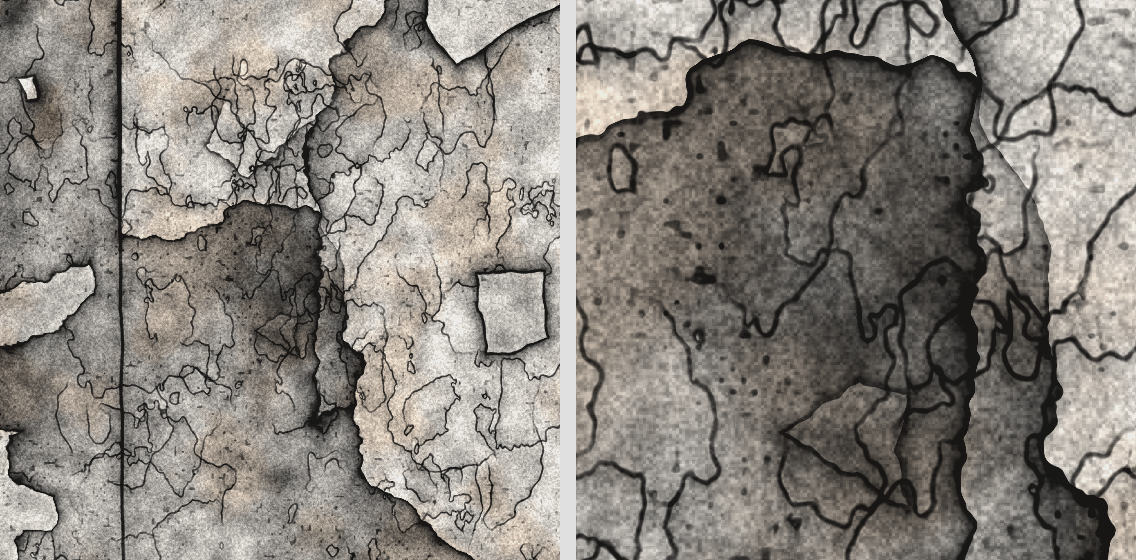
Left: the whole. Right: its middle third, enlarged.
A Shadertoy shader for this texture:

```glsl
// Weathered, flaking stone slabs with broken plates, loose chips and a straight joint
#define JOINT_X 0.216
#define RAGGED 0.085
#define GRAIN 0.36
#define CRACK_WIDTH 0.0021
#define SHADOW_WIDTH 0.013
#define PLATE_TONE 0.80
#define FLOOR_TONE 0.655
#define STONE_TINT vec3(1.015, 0.995, 0.965)
#define RUST_TINT vec3(1.0, 0.89, 0.78)

float hash(vec2 p) {
    vec3 q = fract(vec3(p.xyx) * 0.1031);
    q += dot(q, q.yzx + 33.33);
    return fract((q.x + q.y) * q.z);
}

float noise(vec2 p) {
    vec2 i = floor(p), f = fract(p);
    f = f * f * (3.0 - 2.0 * f);
    return mix(mix(hash(i), hash(i + vec2(1, 0)), f.x),
               mix(hash(i + vec2(0, 1)), hash(i + 1.0), f.x), f.y);
}

float fbm(vec2 p) {
    float sum = 0.0, amp = 0.5;
    for (int i = 0; i < 5; i++) {
        sum += amp * noise(p);
        p = mat2(1.6, 1.2, -1.2, 1.6) * p + 17.3;
        amp *= 0.5;
    }
    return sum / 0.97;
}

// Signed distance to a polygon, negative inside
float polygon(vec2 p, vec2 v[8]) {
    float d = 1e3, side = 1.0;
    for (int i = 0; i < 8; i++) {
        vec2 a = v[i], b = v[(i + 7) % 8], e = b - a, w = p - a;
        vec2 r = w - e * clamp(dot(w, e) / max(dot(e, e), 1e-6), 0.0, 1.0);
        d = min(d, dot(r, r));
        bvec3 c = bvec3(p.y >= a.y, p.y < b.y, e.x * w.y > e.y * w.x);
        if (all(c) || all(not(c))) side = -side;
    }
    return side * sqrt(d);
}

float quad(vec2 p, vec2 a, vec2 b, vec2 c, vec2 d) {
    return polygon(p, vec2[8](a, b, c, d, d, d, d, d));
}

float blob(vec2 p, vec2 center, vec2 size) {
    vec2 q = (p - center) / size;
    return exp(-dot(q, q));
}

// Lays a raised piece over the surface: soft shadow, dark rim, then its own tone
void lay(inout float tone, float d, float top, float depth) {
    float aa = 0.7 / iResolution.y;
    tone *= 1.0 - depth * exp(-max(d, 0.0) / SHADOW_WIDTH);
    tone *= 1.0 - 0.85 * depth * (1.0 - smoothstep(CRACK_WIDTH, 2.5 * CRACK_WIDTH, abs(d)));
    float lip = 0.06 * exp(-abs(d + 0.006) / 0.004);
    tone = mix(tone, top + lip, 1.0 - smoothstep(-aa, aa, d + 0.001));
}

// Thin broken cracks that follow the contours of noise, shaded on one side
float flakes(vec2 p) {
    float shade = 1.0, eps = 0.002;
    for (int i = 0; i < 5; i++) {
        float k = float(i);
        vec2 q = p * vec2(5.0 + 1.5 * k, 4.0 + k) + 31.7 * k;
        vec2 s = vec2(5.0 + 1.5 * k, 4.0 + k) * eps;
        float h = fbm(q);
        vec2 g = vec2(fbm(q + vec2(s.x, 0)) - h, fbm(q + vec2(0, s.y)) - h) / eps;
        float d = (h - 0.5) / max(length(g), 0.8);
        float mask = smoothstep(0.48, 0.66, noise(p * 8.0 + 9.1 * k));
        shade *= 1.0 - 0.72 * mask * (1.0 - smoothstep(0.0004, 0.0026, abs(d)));
        shade *= 1.0 - 0.15 * mask * step(0.0, d) * exp(-d / 0.014);
    }
    return shade;
}

void mainImage(out vec4 fragColor, in vec2 fragCoord) {
    vec2 p = fragCoord / iResolution.y;
    vec2 warp = vec2(fbm(p * 13.0), fbm(p * 13.0 + 50.0)) - 0.5;
    vec2 rough = p + RAGGED * warp, chip = p + 0.03 * warp;
    float cloud = fbm(p * 6.0 + 3.0) - 0.5, mottle = fbm(p * 28.0) - 0.5;
    float depth = 0.65 + 0.3 * smoothstep(0.35, 0.65, noise(p * 9.0));

    // Sunken floor with darker hollows
    float tone = FLOOR_TONE + 0.2 * cloud;
    tone -= 0.27 * blob(rough, vec2(0.49, 0.51), vec2(0.13, 0.14));
    tone -= 0.22 * blob(rough, vec2(0.74, 0.06), vec2(0.14, 0.10));
    tone -= 0.20 * blob(rough, vec2(0.03, 0.27), vec2(0.08, 0.12));
    tone -= 0.20 * blob(rough, vec2(0.0, 0.65), vec2(0.06, 0.2));
    tone -= 0.42 * blob(rough, vec2(0.01, 0.98), vec2(0.05, 0.05));
    lay(tone, quad(rough, vec2(0.45, 0.41), vec2(0.52, 0.38), vec2(0.525, 0.45), vec2(0.49, 0.46)), 0.36, 0.5);

    // Large broken plates
    float strip = quad(rough, vec2(0.57, 0.27), vec2(0.66, 0.27), vec2(0.62, 0.61), vec2(0.57, 0.61));
    lay(tone, strip, 0.59 + 0.3 * cloud, depth);
    float right = polygon(rough, vec2[8](vec2(0.9, -0.05), vec2(0.645, 0.16), vec2(0.63, 0.26),
        vec2(0.655, 0.36), vec2(0.55, 0.68), vec2(0.55, 1.3), vec2(1.3, 1.3), vec2(1.3, -0.05)));
    float rightTone = PLATE_TONE + 0.2 * cloud - 0.24 * blob(p, vec2(0.7, 1.0), vec2(0.16, 0.16))
        - 0.12 * blob(p, vec2(0.56, 0.76), vec2(0.06, 0.16)) - 0.12 * blob(p, vec2(0.86, 0.8), vec2(0.1, 0.06));
    lay(tone, right, rightTone, depth * mix(0.25, 1.0, 1.0 - smoothstep(0.35, 0.55, p.y)));
    float upper = polygon(rough, vec2[8](vec2(0.1, 0.59), vec2(0.35, 0.58), vec2(0.43, 0.635),
        vec2(0.57, 0.615), vec2(0.54, 0.71), vec2(0.585, 0.89), vec2(0.72, 1.02), vec2(0.1, 1.2)));
    lay(tone, max(upper, JOINT_X - p.x), PLATE_TONE - 0.02 + 0.2 * cloud, depth);
    float flake = polygon(rough, vec2[8](vec2(0.365, 0.755), vec2(0.43, 0.695), vec2(0.5, 0.73),
        vec2(0.575, 0.8), vec2(0.55, 0.92), vec2(0.49, 0.94), vec2(0.42, 0.89), vec2(0.4, 0.8)));
    lay(tone, flake, PLATE_TONE + 0.15 * cloud, 0.55 * (1.0 - smoothstep(0.74, 0.9, p.y)));
    tone *= flakes(p);

    // Straight joint
    float joint = abs(p.x - JOINT_X + 0.008 * (p.y - 0.5) + 0.08 * warp.x * 0.1);
    tone *= 1.0 - 0.25 * exp(-joint / 0.012);
    tone *= 1.0 - 0.85 * (1.0 - smoothstep(0.0015, 0.0042, joint));

    // Loose stones
    float rubble = polygon(rough, vec2[8](vec2(-0.1, 0.27), vec2(0.03, 0.23), vec2(0.03, 0.17),
        vec2(0.1, 0.12), vec2(0.09, 0.07), vec2(0.03, 0.04), vec2(0.02, -0.1), vec2(-0.1, -0.1)));
    lay(tone, rubble, 0.72 + 0.4 * cloud, 0.85);
    lay(tone, quad(rough, vec2(-0.1, 0.41), vec2(0.09, 0.4), vec2(0.18, 0.47), vec2(0.17, 0.54)), 0.7, 0.8);
    lay(tone, quad(chip, vec2(0.765, 0.96), vec2(0.815, 0.885), vec2(1.1, 1.05), vec2(0.77, 1.2)), 0.79, 0.9);
    lay(tone, quad(chip, vec2(0.85, 0.505), vec2(0.97, 0.51), vec2(0.98, 0.4), vec2(0.865, 0.365)), 0.7, 0.85);
    lay(tone, quad(chip, vec2(0.03, 0.86), vec2(0.06, 0.86), vec2(0.06, 0.82), vec2(0.045, 0.82)), 0.8, 0.7);

    // Mottling, pits and fine grain
    tone += 0.42 * mottle;
    tone -= 0.3 * smoothstep(0.78, 0.95, noise(p * 150.0)) * smoothstep(0.45, 0.65, noise(p * 12.0));
    float grain = 0.6 * noise(p * 310.0) + 0.4 * hash(floor(p * 512.0)) - 0.5;
    tone += GRAIN * grain * (0.35 + 0.65 * smoothstep(0.05, 0.5, tone));

    // Warm stains
    float rust = 0.45 * smoothstep(0.5, 0.72, fbm(p * 7.0 + 80.0)) + 0.8 * blob(rough, vec2(0.08, 0.78), vec2(0.04));
    tone -= 0.22 * blob(rough, vec2(0.08, 0.78), vec2(0.04)) + 0.12 * blob(rough, vec2(0.5, 0.13), vec2(0.05));
    vec3 color = max(tone, 0.09) * STONE_TINT * mix(vec3(1), RUST_TINT, min(rust, 1.0));
    fragColor = vec4(clamp(color, 0.0, 0.93), 1.0);
}
```
